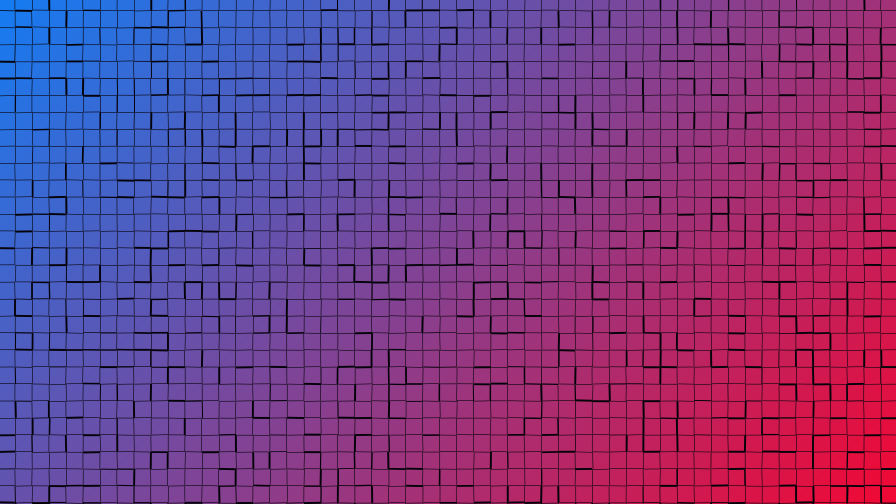
Reproduce this background procedurally as a WebGL 1 fragment shader.

```glsl
precision highp float;
// Square tiles with uneven dark gaps over a diagonal blue to red gradient.

uniform vec2 u_resolution;

const float ROWS = 29.69;                    // tiles per canvas height
const vec2 GRID_SHIFT = vec2(0.90, 0.07);    // first grid lines, in tiles
const float THIN_GAP = 0.036;                // gap widths, in tiles
const float THICK_GAP = 0.115;
const vec2 THICK_RANGE = vec2(0.70, 0.92);   // hash range from thin to thick
const float JITTER = 0.05;                   // sideways shift of a gap
const float TILT = 0.05;                     // slant of a gap along its tile
const vec3 BLUE = vec3(0.08, 0.485, 0.95);
const vec3 RED = vec3(0.95, 0.03, 0.20);
const vec3 GAP_COLOR = vec3(0.02, 0.01, 0.04);

float hash(vec2 p) {
  vec3 q = fract(vec3(p.xyx) * 0.1031);
  q += dot(q, q.yzx + 33.33);
  return fract((q.x + q.y) * q.z);
}

// Share of a pixel covered by the gap nearest to p.x, one gap per tile side.
float gapCoverage(vec2 p, float pixel, float seed) {
  vec2 side = vec2(floor(p.x + 0.5), floor(p.y));
  vec2 key = side + seed;
  float shift = JITTER * (hash(key + 17.0) - 0.5);
  float slant = TILT * (hash(key + 41.0) - 0.5) * (fract(p.y) - 0.5);
  float d = p.x - side.x - shift - slant;
  float thick = smoothstep(THICK_RANGE.x, THICK_RANGE.y, hash(key));
  float halfGap = 0.5 * mix(THIN_GAP, THICK_GAP, thick);
  float overlap = min(d + 0.5 * pixel, halfGap) - max(d - 0.5 * pixel, -halfGap);
  return clamp(overlap / pixel, 0.0, 1.0);
}

void main() {
  // Diagonal gradient from the top left to the bottom right
  vec2 fromTopLeft = vec2(gl_FragCoord.x, u_resolution.y - gl_FragCoord.y);
  float t = (fromTopLeft.x + fromTopLeft.y) / (u_resolution.x + u_resolution.y);
  vec3 color = mix(BLUE, RED, t);

  // Vertical and horizontal gaps between the tiles
  vec2 grid = gl_FragCoord.xy / u_resolution.y * ROWS - GRID_SHIFT;
  float pixel = ROWS / u_resolution.y;
  float gap = max(gapCoverage(grid, pixel, 103.0),
                  gapCoverage(grid.yx, pixel, 271.0));

  gl_FragColor = vec4(mix(color, GAP_COLOR, gap), 1.0);
}
```
